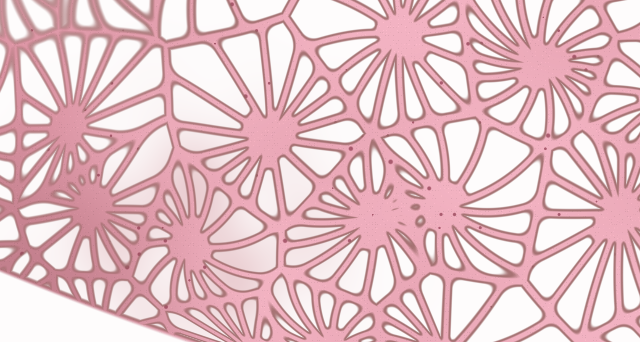
A Shadertoy shader for this pattern:

```glsl
const float CELL_SIZE = 0.44;      // spacing of the fans, in canvas heights
const float CELL_JITTER = 0.78;
const float FOCUS_SHIFT = 0.06;    // how far a fan leans from its cell centre
const float RIB_HALF = 0.0125;
const float BORDER_HALF = 0.014;
const float CORNER_ROUND = 0.032;
const float LINE_HALF = 0.0034;    // scorched cut line
const float RIM_START = 0.207;     // lower rim height at the left side
const float RIM_SLOPE = 0.37;
const float TAU = 6.2831853;

const vec3 PAPER_LIGHT = vec3(0.95, 0.70, 0.76);
const vec3 PAPER_DEEP = vec3(0.86, 0.58, 0.64);
const vec3 PAPER_SHADE = vec3(0.74, 0.48, 0.53);
const vec3 CUT_BROWN = vec3(0.58, 0.39, 0.38);
const vec3 BACK_WHITE = vec3(0.995, 0.988, 0.988);
const vec3 BACK_PINK = vec3(0.89, 0.74, 0.76);
const vec3 SPECK_RED = vec3(0.55, 0.22, 0.30);

vec2 hash2(vec2 p) {
    return fract(sin(vec2(dot(p, vec2(127.1, 311.7)), dot(p, vec2(269.5, 183.3)))) * 43758.55);
}

float smoothMin(float a, float b, float k) {
    float h = max(k - abs(a - b), 0.0) / k;
    return min(a, b) - 0.25 * h * h * k;
}

vec2 seedOffset(vec2 cell) {
    return 0.5 + CELL_JITTER * (hash2(cell) - 0.5);
}

// Nearest cell: id, vector to its seed and distance to its border
void cellular(vec2 p, out vec2 id, out vec2 toSeed, out float border) {
    vec2 base = floor(p);
    float nearest = 1e3;
    for (int j = -1; j <= 1; j++)
    for (int i = -1; i <= 1; i++) {
        vec2 cell = base + vec2(i, j);
        vec2 v = cell + seedOffset(cell) - p;
        if (dot(v, v) < nearest) { nearest = dot(v, v); id = cell; toSeed = v; }
    }
    border = 1e3;
    for (int j = -2; j <= 2; j++)
    for (int i = -2; i <= 2; i++) {
        vec2 cell = id + vec2(i, j);
        vec2 v = cell + seedOffset(cell) - p;
        vec2 gap = v - toSeed;
        if (dot(gap, gap) > 1e-4)
            border = min(border, dot(0.5 * (toSeed + v), normalize(gap)));
    }
}

// Signed distance to the cut slots, positive inside a hole
float fanHoles(vec2 p) {
    vec2 id, toSeed;
    float border;
    cellular(p / CELL_SIZE, id, toSeed, border);
    vec2 rnd = hash2(id + 17.0);
    vec2 v = -toSeed * CELL_SIZE - FOCUS_SHIFT * (rnd - 0.5) * 2.0;
    float r = length(v);

    // Uneven, gently curled sectors around the focus
    float curl = 2.4 * (rnd.x - 0.5);
    float angle = atan(v.y, v.x) + curl * r;
    float phase = TAU * rnd.y;
    float stretch = 1.0 + 0.3 * cos(2.0 * angle + phase);
    angle += 0.15 * sin(2.0 * angle + phase);
    float count = 14.0 + floor(4.0 * rnd.x);
    float sector = angle * count / TAU;
    float toRib = (0.5 - abs(fract(sector) - 0.5)) * TAU / count / stretch;

    float slot = r * sin(toRib) - RIB_HALF;
    float tip = r - 0.05 - 0.05 * hash2(id + mod(floor(sector), count) * 3.7).x;
    slot = smoothMin(slot, tip, 0.012);
    return smoothMin(slot, border * CELL_SIZE - BORDER_HALF, CORNER_ROUND);
}

// Scattered soft dots, one at most per grid square
float specks(vec2 p, float chance) {
    vec2 cell = floor(p);
    vec2 rnd = hash2(cell);
    float size = 0.08 + 0.16 * rnd.y;
    float dist = length(fract(p) - 0.3 - 0.4 * rnd.yx);
    return step(1.0 - chance, rnd.x) * smoothstep(size, 0.4 * size, dist);
}

void mainImage(out vec4 fragColor, in vec2 fragCoord) {
    vec2 p = fragCoord / iResolution.y;
    float pixel = 1.0 / iResolution.y;
    float leftness = smoothstep(0.85, 0.0, p.x);

    // Lower rim and the curl of the sheet towards it
    vec2 rimNormal = normalize(vec2(RIM_SLOPE, 1.0));
    float rim = dot(p - vec2(0.0, RIM_START), rimNormal) + 0.006 * sin(5.0 * p.x);
    vec2 q = p - rimNormal * 0.10 * exp(-max(rim, 0.0) / 0.14);
    q.x -= 0.22 * exp(-2.2 * p.x);
    q.y += 0.10 * leftness * exp((p.y - 1.0) / 0.15);
    q += 0.016 * sin(q.yx * vec2(7.0, 8.0) + vec2(0.6, 2.1));

    float hole = min(fanHoles(q + vec2(3.15, 1.7)), rim - 0.012);
    float blur = pixel + leftness * (0.002 + 0.012 * smoothstep(0.75, 1.0, p.y));

    // Soft pink layer seen through the slots
    float waves = 0.5 + 0.25 * sin(19.0 * p.x + 7.0 * p.y) + 0.25 * sin(13.0 * p.y - 9.0 * p.x);
    vec2 haze = (p - vec2(0.58, 0.30)) / vec2(0.34, 0.30);
    vec3 back = mix(BACK_WHITE, BACK_PINK, exp(-dot(haze, haze)) * (0.25 + 0.75 * waves));

    // Paper tone, deeper towards the left and the rim
    float tone = 0.06 * sin(6.0 * p.x + 4.0 * p.y) + 0.05 * sin(11.0 * p.y - 5.0 * p.x);
    vec3 paper = mix(PAPER_LIGHT, PAPER_DEEP, clamp(0.15 + 0.85 * leftness + 2.0 * tone, 0.0, 1.0));
    paper = mix(paper, PAPER_SHADE, 0.8 * leftness * smoothstep(0.6, 0.0, rim));
    paper *= 1.0 - 0.07 * specks(p * 130.0, 0.6) + 0.04 * specks(p * 95.0 + 9.0, 0.5);
    paper = mix(paper, SPECK_RED, 0.7 * specks(p * 26.0, 0.09));

    // Paper, slots and their brown cut edges
    vec3 color = mix(paper, back, smoothstep(-blur, blur, hole));
    float line = 1.0 - smoothstep(LINE_HALF - pixel, LINE_HALF + blur, abs(hole + 0.5 * LINE_HALF));
    color = mix(color, CUT_BROWN, line * mix(0.8, 0.5, leftness));
    color = mix(BACK_WHITE, color, smoothstep(-0.006, 0.006, rim));
    fragColor = vec4(color, 1.0);
}
```
